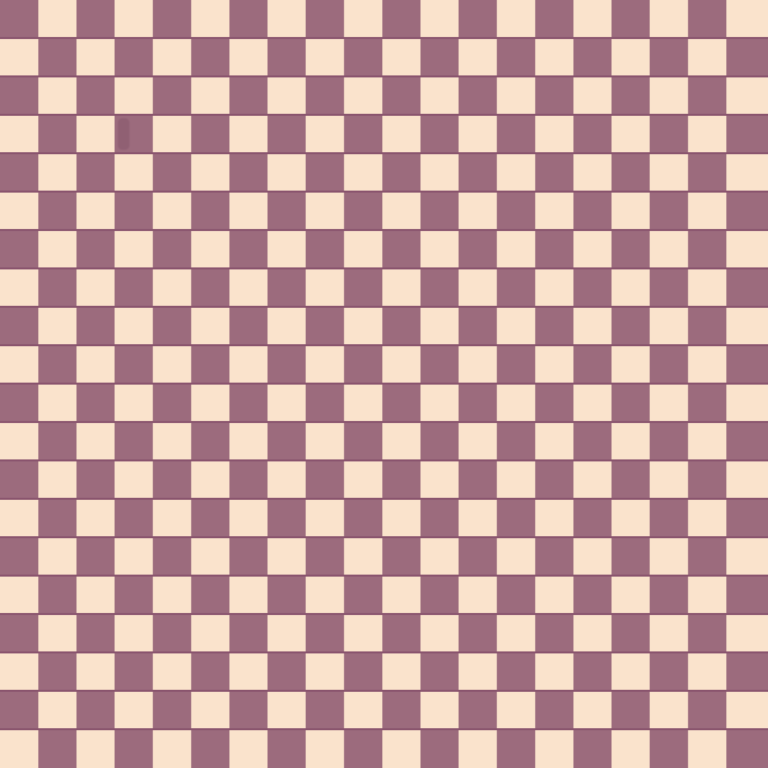
Reproduce this pattern procedurally as a three.js fragment shader.

```glsl
// Plum and cream checkerboard with thin dark row seams and one faint smudge.
varying vec2 vUv;

const vec3 CREAM = vec3(0.98, 0.89, 0.80);
const vec3 PLUM = vec3(0.61, 0.42, 0.49);
const vec3 SEAM = vec3(0.54, 0.33, 0.43);
const vec3 SMUDGE = vec3(0.55, 0.36, 0.44);

const vec2 CELLS = vec2(20.0, 20.0);
const vec2 CELL_SIZE = vec2(0.04977, 0.05);  // last column absorbs the spare width
const float ROW_SHIFT = 0.0005;
const float SEAM_HALF = 0.0013;
const float EDGE = 0.001;

const vec2 SMUDGE_CENTER = vec2(0.161, 0.8255);
const vec2 SMUDGE_HALF = vec2(0.0075, 0.0205);
const float SMUDGE_RADIUS = 0.006;
const float SMUDGE_SOFTNESS = 0.002;
const float SMUDGE_STRENGTH = 0.75;

// Distance to the nearest cell border on each axis
vec2 borderDistance(vec2 cell) {
  vec2 f = fract(cell);
  return min(f, 1.0 - f) * CELL_SIZE;
}

// Alternates between -1 and 1 per cell, easing through 0 at borders
vec2 squareWave(vec2 cell, vec2 border) {
  vec2 parity = mod(floor(cell), 2.0);
  return (1.0 - 2.0 * parity) * smoothstep(0.0, EDGE, border);
}

float roundedBox(vec2 p, vec2 halfSize, float radius) {
  vec2 q = abs(p) - halfSize + radius;
  return length(max(q, 0.0)) + min(max(q.x, q.y), 0.0) - radius;
}

void main() {
  // Clamping keeps borders off the canvas rim
  vec2 cell = (vUv - vec2(0.0, ROW_SHIFT)) / CELL_SIZE;
  cell = clamp(cell, vec2(0.5), CELLS - 0.5);
  vec2 border = borderDistance(cell);

  // Checks
  vec2 wave = squareWave(cell, border);
  vec3 color = mix(PLUM, CREAM, 0.5 + 0.5 * wave.x * wave.y);

  // Smudge
  float blot = roundedBox(vUv - SMUDGE_CENTER, SMUDGE_HALF, SMUDGE_RADIUS);
  float stain = 1.0 - smoothstep(-SMUDGE_SOFTNESS, SMUDGE_SOFTNESS, blot);
  color = mix(color, SMUDGE, SMUDGE_STRENGTH * stain);

  // Row seams
  float seam = 1.0 - smoothstep(SEAM_HALF - EDGE, SEAM_HALF + EDGE, border.y);
  color = mix(color, SEAM, seam);

  gl_FragColor = vec4(color, 1.0);
}
```
